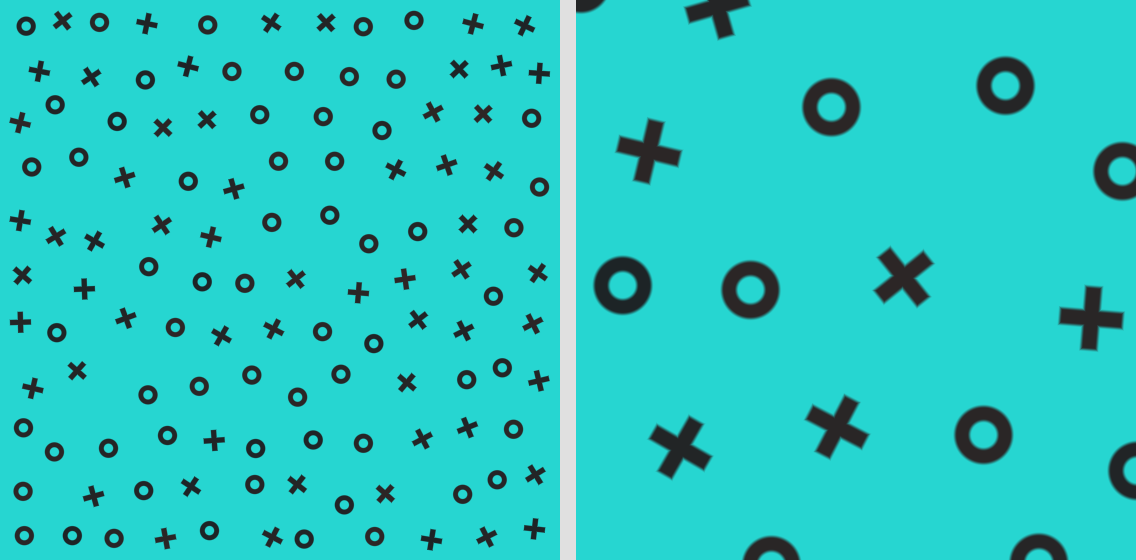
Left: the whole. Right: its middle third, enlarged.
Reproduce this pattern procedurally as a Shadertoy shader.

```glsl
// Dark rings and turned crosses scattered evenly on flat turquoise.
// A staggered, jittered grid gives the centres; one repulsion step
// keeps the marks apart, and distance functions draw the shapes.

#define GRID 11.0           // marks per side
#define PITCH 0.0932        // distance between grid points
#define JITTER 0.66         // random shift, in grid steps
#define SPACING 0.98        // wanted distance between marks, in grid steps
#define MARGIN 0.036        // closest a centre comes to the border
#define RING_SHARE 0.57     // part of the marks that are rings
#define RING_RADIUS 0.01275 // middle of the ring band
#define RING_HALF 0.0044    // half the band width
#define ARM_LENGTH 0.0188   // half length of a cross bar
#define ARM_HALF 0.0048     // half width of a cross bar
#define SOFTNESS 0.0014     // half width of the smoothed edge

const vec3 TURQUOISE = vec3(0.15, 0.84, 0.82);
const vec3 WARM_INK = vec3(0.18, 0.15, 0.15);
const vec3 COOL_INK = vec3(0.11, 0.14, 0.15);

float hash(vec2 cell, float salt) {
    return fract(sin(dot(cell, vec2(127.1, 311.7)) + salt * 74.7) * 43758.5453);
}

bool inGrid(vec2 cell) {
    return all(greaterThanEqual(cell, vec2(0.0))) && all(lessThan(cell, vec2(GRID)));
}

// Holds a centre inside a slightly uneven border
vec2 keepInside(vec2 p, vec2 cell) {
    float border = MARGIN + 0.012 * hash(cell, 3.0);
    return clamp(p, border, 1.0 - border);
}

// Staggered grid point with random shift
vec2 roughCentre(vec2 cell) {
    vec2 shift = vec2(hash(cell, 1.0), hash(cell, 2.0)) - 0.5;
    float stagger = 0.5 * mod(cell.y, 2.0) - 0.25;
    vec2 step2 = cell - 0.5 * (GRID - 1.0) + JITTER * shift + vec2(stagger, 0.0);
    return keepInside(0.5 + PITCH * step2, cell);
}

// Rough centre pushed away from neighbours that are too near
vec2 markCentre(vec2 cell) {
    vec2 centre = roughCentre(cell);
    vec2 push = vec2(0.0);
    for (int j = -1; j <= 1; j++) {
        for (int i = -1; i <= 1; i++) {
            vec2 other = cell + vec2(i, j);
            if ((i == 0 && j == 0) || !inGrid(other)) continue;
            vec2 away = centre - roughCentre(other);
            float gap = max(length(away), 0.001);
            push += 0.5 * max(SPACING * PITCH - gap, 0.0) * away / gap;
        }
    }
    return keepInside(centre + push, cell);
}

float ringDistance(vec2 p) {
    return abs(length(p) - RING_RADIUS) - RING_HALF;
}

float crossDistance(vec2 p, float angle) {
    float c = cos(angle), s = sin(angle);
    p = abs(mat2(c, s, -s, c) * p);
    float longSide = max(p.x, p.y), shortSide = min(p.x, p.y);
    return max(longSide - ARM_LENGTH, shortSide - ARM_HALF);
}

void mainImage(out vec4 fragColor, in vec2 fragCoord) {
    float side = min(iResolution.x, iResolution.y);
    vec2 uv = (fragCoord - 0.5 * iResolution.xy) / side + 0.5;
    float soft = max(SOFTNESS, 0.7 / side);
    vec2 home = floor((uv - 0.5) / PITCH + 0.5 * GRID);
    vec3 colour = TURQUOISE;

    // Draw the marks of the nearby cells
    for (int j = -1; j <= 1; j++) {
        for (int i = -1; i <= 1; i++) {
            vec2 cell = home + vec2(i, j);
            if (!inGrid(cell)) continue;
            vec2 p = uv - markCentre(cell);
            float angle = 1.5708 * (hash(cell, 5.0) - 0.5);
            float d = hash(cell, 4.0) < RING_SHARE ? ringDistance(p) : crossDistance(p, angle);
            vec3 ink = mix(WARM_INK, COOL_INK, hash(cell, 6.0));
            colour = mix(ink, colour, smoothstep(-soft, soft, d));
        }
    }
    fragColor = vec4(colour, 1.0);
}
```
